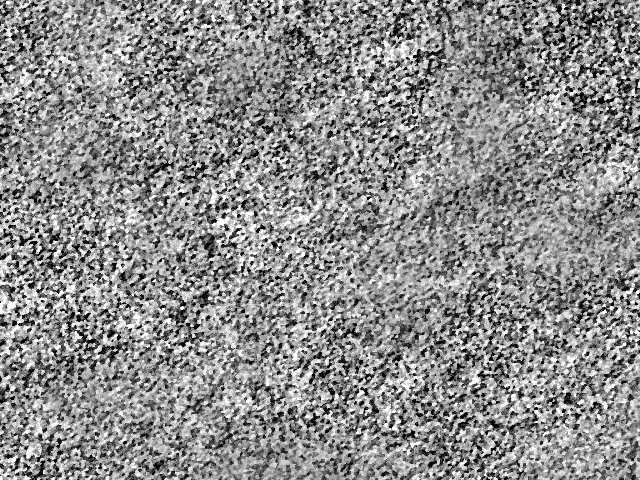
Reproduce this texture procedurally as a Shadertoy shader.

```glsl
float hash(vec2 cell) {
    vec3 h = fract(vec3(cell.xyx) * 0.1031);
    h += dot(h, h.yzx + 33.33);
    return fract((h.x + h.y) * h.z);
}

// Smooth value noise centred on zero
float noise(vec2 p) {
    vec2 cell = floor(p), f = fract(p);
    f = f * f * (3.0 - 2.0 * f);
    float low = mix(hash(cell), hash(cell + vec2(1, 0)), f.x);
    float high = mix(hash(cell + vec2(0, 1)), hash(cell + vec2(1, 1)), f.x);
    return mix(low, high, f.y) - 0.5;
}

// Irregular flat grains with narrow soft borders, centred on zero
float grainTone(vec2 p) {
    vec2 home = floor(p);
    float tone = 0.0, total = 0.0;
    for (int y = -1; y <= 1; y++) {
        for (int x = -1; x <= 1; x++) {
            vec2 cell = home + vec2(x, y);
            vec2 seed = cell + vec2(hash(cell + 31.7), hash(cell + 73.3));
            vec2 gap = p - seed;
            float weight = exp(-24.0 * dot(gap, gap)) + 1e-12;
            tone += weight * hash(cell + 7.1);
            total += weight;
        }
    }
    return tone / total - 0.5;
}

// Slope of a rough height field, lit across the streaks
float relief(vec2 p) {
    vec2 bump = p * vec2(120.0, 165.0);
    return noise(bump + vec2(-0.25, 0.5)) - noise(bump - vec2(-0.25, 0.5));
}

void mainImage(out vec4 fragColor, in vec2 fragCoord) {
    vec2 uv = fragCoord / iResolution.y;

    // Axes along and across the rising streaks
    vec2 along = vec2(cos(0.55), sin(0.55));
    vec2 streak = vec2(dot(uv, along), dot(uv, vec2(-along.y, along.x))) + 3.0;

    // Crisp grains, slight relief and single specks of grit
    float grains = 2.9 * grainTone(streak * vec2(138.0, 165.0));
    float bumps = 1.3 * relief(streak);
    float grit = 0.9 * (hash(floor(uv * 384.0) + 11.0) - 0.5);

    // Uneven contrast, broad patches and faint diagonal scratches
    float contrast = 1.0 + 0.7 * noise(uv * 6.0 + 40.0);
    float patches = 0.6 * noise(streak * vec2(8.0, 15.0));
    float scratches = 0.8 * noise(streak * vec2(16.0, 50.0) + 90.0);
    float corner = 0.3 * smoothstep(0.25, 0.0, length((uv - vec2(1.2, 1.0)) * vec2(0.4, 1.0)));

    // Greys fall off faster into shadow than they rise into light
    float light = contrast * (grains + bumps + grit) + patches + scratches - corner;
    float grey = 0.6 + light * (light < 0.0 ? 0.32 : 0.2);
    fragColor = vec4(vec3(clamp(grey, 0.02, 1.0)), 1.0);
}
```
